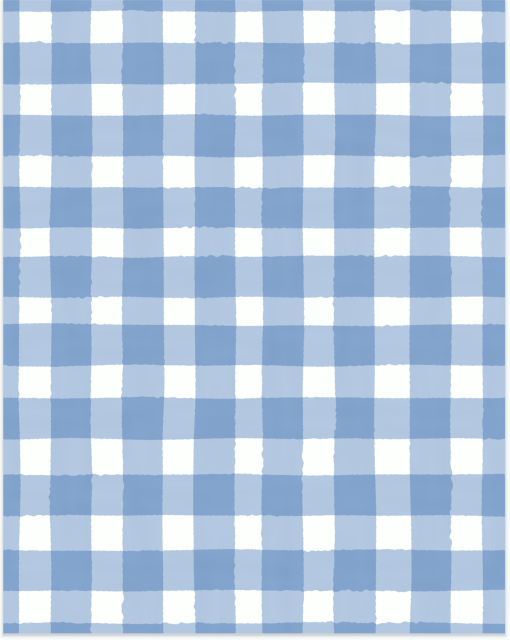
Reproduce this pattern procedurally as a Shadertoy shader.

```glsl
// Hand-painted gingham: two sets of translucent blue brush bands cross on white paper.
// Bands repeat by rounding to the nearest index; gradient noise gives each edge
// its own slow drift and patchy bristle marks. Lengths are in canvas heights.

const vec3 PAPER = vec3(0.99, 1.0, 0.99);
const vec3 SINGLE_COAT = vec3(0.70, 0.78, 0.88);
const vec3 DOUBLE_COAT = vec3(0.51, 0.64, 0.80);
const vec3 SHADOW = vec3(0.70, 0.72, 0.75);

const vec2 PERIOD = vec2(0.1124, 0.1133);     // band spacing: columns, rows
const vec2 FIRST = vec2(-0.0013, -0.0143);    // centre of band zero, from left and top
const float HALF_WIDTH = 0.0318;
const vec3 COLUMN_SHIFT = vec3(-0.0098, 4.5, 0.8); // uneven spacing: amount, index, spread
const vec3 ROW_SHIFT = vec3(-0.0137, 5.4, 1.6);

const float DRIFT = 0.0038;      // slow wander of an edge
const float BRISTLE = 0.0040;    // rough, patchy brush marks
const float GRAIN = 0.0010;      // fine raggedness everywhere
const float MOTTLE = 0.012;      // tonal change within the paint
const vec4 MARGIN = vec4(0.0052, 0.0078, 0.0104, 0.0); // left, right, bottom, top
const float SHADOW_SIZE = 0.0025;

// Random unit gradient at a lattice point
vec2 gradient(vec2 cell) {
    uvec2 q = uvec2(ivec2(cell)) * uvec2(1597334673u, 3812015801u);
    uint h = (q.x ^ q.y) * 1597334673u;
    h = (h ^ (h >> 15)) * 2246822519u;
    h ^= h >> 13;
    float angle = float(h & 65535u) * 6.28318 / 65536.0;
    return vec2(cos(angle), sin(angle));
}

float gradientNoise(vec2 p) {
    vec2 i = floor(p), f = p - i;
    vec2 u = f * f * f * (f * (f * 6.0 - 15.0) + 10.0);
    vec2 e = vec2(1.0, 0.0);
    float low = mix(dot(gradient(i), f), dot(gradient(i + e), f - e), u.x);
    float high = mix(dot(gradient(i + e.yx), f - e.yx), dot(gradient(i + 1.0), f - 1.0), u.x);
    return mix(low, high, u.y);
}

// Outward displacement of one painted edge at a position along it
float edgeOffset(float along, float lane) {
    float drift = gradientNoise(vec2(along * 7.0, lane));
    float patchy = smoothstep(-0.05, 0.4, gradientNoise(vec2(along * 11.0, lane + 40.5)));
    float bristle = gradientNoise(vec2(along * 105.0, lane + 80.5));
    float grain = gradientNoise(vec2(along * 230.0, lane + 120.5));
    return DRIFT * drift + BRISTLE * patchy * bristle + GRAIN * grain;
}

// Coverage of the nearest band; p.x runs across the bands, p.y along them
float paintedBand(vec2 p, float period, float first, vec3 shift, float seed, float aa) {
    float index = round((p.x - first) / period);
    float bump = (index - shift.y) / shift.z;
    float centre = first + index * period + shift.x * exp(-bump * bump);
    float across = p.x - centre;
    float lane = seed + index * 5.37 + (across > 0.0 ? 2.41 : 0.0);
    float d = abs(across) - HALF_WIDTH - edgeOffset(p.y, lane);
    return 1.0 - smoothstep(-aa, aa, d);
}

// Signed distance to the sheet, negative inside
float sheetDistance(vec2 p, vec2 size) {
    vec2 low = MARGIN.xw - p;
    vec2 high = p - (size - MARGIN.yz);
    vec2 d = max(low, high);
    return length(max(d, 0.0)) + min(max(d.x, d.y), 0.0);
}

void mainImage(out vec4 fragColor, in vec2 fragCoord) {
    vec2 size = vec2(iResolution.x / iResolution.y, 1.0);
    vec2 p = fragCoord / iResolution.y;
    p.y = 1.0 - p.y;
    float aa = 0.8 / iResolution.y;

    // Crossing bands
    float column = paintedBand(p, PERIOD.x, FIRST.x, COLUMN_SHIFT, 3.3, aa);
    float row = paintedBand(p.yx, PERIOD.y, FIRST.y, ROW_SHIFT, 213.7, aa);

    // Layered paint with faint streaks along each stroke
    vec3 color = mix(PAPER, SINGLE_COAT, max(column, row));
    color = mix(color, DOUBLE_COAT, column * row);
    float streaks = column * gradientNoise(p * vec2(45.0, 9.0) + 17.3)
                  + row * gradientNoise(p * vec2(9.0, 45.0) + 61.7);
    color += MOTTLE * streaks;

    // Sheet edge and its soft drop shadow
    float sheet = sheetDistance(p, size);
    float fall = max(sheetDistance(p - vec2(0.0, 0.003), size), 0.0);
    vec3 surround = mix(PAPER, SHADOW, 0.6 * exp(-fall / SHADOW_SIZE));
    color = mix(color, surround, smoothstep(-aa, aa, sheet));

    fragColor = vec4(color, 1.0);
}
```
